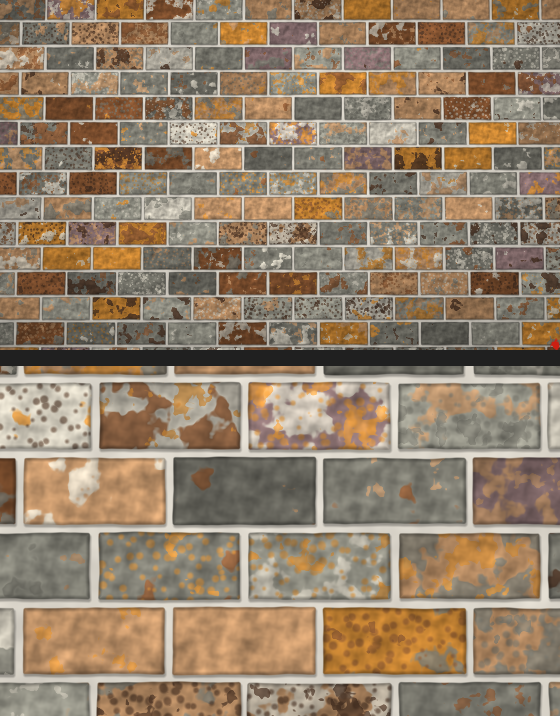
Top, the full canvas; bottom, a detail of the centre.
Give the GLSL for this texture, as a WebGL 2 fragment shader.

```glsl
#version 300 es
precision highp float;
// Running-bond wall of split slate bricks in pale mortar: about 14 rows by 11.2 columns.
// Each brick hashes its own stone, stain and wear; layered sines shape the blotches
// and relief, cellular noise the mineral flecks. Lengths are in canvas heights.
uniform vec2 u_resolution;
out vec4 fragColor;

const float ROW = 0.07145;           // row pitch
const float FIRST_JOINT = 0.0117;    // height of the lowest bed joint
const float COLUMN_LOW = 0.1447;     // column pitch at the bottom
const float COLUMN_HIGH = 0.1410;    // column pitch at the top
const float JOINT_SHIFT = 0.0375;    // head joint right of the centre line
const float HALF_JOINT = 0.0040;
const float CORNER = 0.0020;
const float EDGE_WOBBLE = 0.0011;
const float SIZE_JITTER = 0.0012;
const vec2 SHADOW_OFFSET = vec2(-0.0008, 0.0022);
const vec2 LIGHT_CENTRE = vec2(0.5, 0.62);

const vec3 MORTAR = vec3(0.81, 0.79, 0.75);
const vec3 SLATE = vec3(0.54, 0.535, 0.49);
const vec3 SHALE = vec3(0.42, 0.415, 0.38);
const vec3 ASH = vec3(0.68, 0.66, 0.61);
const vec3 TAN = vec3(0.64, 0.49, 0.35);
const vec3 RUST = vec3(0.46, 0.29, 0.17);
const vec3 OCHRE = vec3(0.69, 0.46, 0.18);
const vec3 UMBER = vec3(0.25, 0.17, 0.12);
const vec3 MAUVE = vec3(0.49, 0.40, 0.40);
const vec3 PETAL = vec3(0.80, 0.12, 0.07);
const vec3 BASES[10] = vec3[10](SLATE, SLATE, SHALE, SHALE, ASH, TAN, TAN, RUST, OCHRE, MAUVE);
const vec3 STAINS[6] = vec3[6](RUST, UMBER, OCHRE, TAN, ASH, SHALE);
const mat2 TURN = mat2(0.8, 0.6, -0.6, 0.8);

float hash(vec2 p) {
  return fract(sin(dot(p, vec2(127.1, 311.7))) * 43758.5);
}

// Layered, turned and bent sines, roughly -1 to 1
float blotch(vec2 p) {
  float sum = 0.0, amp = 0.55;
  for (int i = 0; i < 4; i++) {
    p = TURN * p * 1.75 + 1.3;
    sum += amp * sin(p.x + sin(p.y * 0.8)) * cos(p.y + sin(p.x * 0.7));
    amp *= 0.62;
  }
  return sum;
}

// Distance to the nearest scattered point
float cellular(vec2 p) {
  vec2 cell = floor(p);
  float nearest = 2.0;
  for (int y = -1; y <= 1; y++) {
    for (int x = -1; x <= 1; x++) {
      vec2 c = cell + vec2(x, y);
      nearest = min(nearest, length(c + vec2(hash(c), hash(c + 5.7)) - p));
    }
  }
  return nearest;
}

float roundBox(vec2 p, vec2 halfSize) {
  vec2 d = abs(p) - halfSize + CORNER;
  return length(max(d, 0.0)) + min(max(d.x, d.y), 0.0) - CORNER;
}

// Stone face; q is the place in the brick in row heights, id its row and column
vec3 stone(vec2 q, vec2 id) {
  vec2 s = q * 2.0 + 40.0 * vec2(hash(id), hash(id + 7.1));
  float broad = blotch(s);
  float fine = blotch(s * 2.5 + 9.0);
  float relief = broad - blotch(s + vec2(-0.10, 0.16));

  vec3 color = BASES[int(hash(id + 1.3) * 9.99)];
  vec3 stain = STAINS[int(hash(id + 2.9) * 5.99)];
  vec3 crust = STAINS[int(hash(id + 4.6) * 5.99)];
  float cover = mix(-0.15, 0.75, hash(id + 3.7));
  color = mix(color, stain, 0.85 * smoothstep(-0.10, 0.10, broad + 0.3 * fine - cover));
  color = mix(color, crust, 0.7 * smoothstep(0.0, 0.15, fine - broad - cover - 0.35));

  // Mineral flecks on some bricks
  float fleck = 1.0 - smoothstep(0.12, 0.38, cellular(s * 3.0) + 0.2 * broad);
  color = mix(color, crust, 0.6 * fleck * step(0.55, hash(id + 6.2)));
  return color * mix(0.86, 1.14, hash(id + 8.4)) * (1.0 + 0.30 * relief + 0.16 * fine);
}

void main() {
  vec2 p = gl_FragCoord.xy / u_resolution.y;
  vec2 uv = gl_FragCoord.xy / u_resolution;
  float aspect = u_resolution.x / u_resolution.y;
  float px = 1.0 / u_resolution.y;

  // Running bond, columns widening slightly downwards
  vec2 pitch = vec2(mix(COLUMN_LOW, COLUMN_HIGH, p.y), ROW);
  vec2 grid = vec2(p.x - 0.5 * aspect - JOINT_SHIFT, p.y - FIRST_JOINT) / pitch;
  grid.x -= 0.5 * mod(floor(grid.y) + 1.0, 2.0);
  vec2 id = floor(grid);
  vec2 local = (fract(grid) - 0.5) * pitch;

  // Chipped brick outline
  vec2 halfSize = 0.5 * pitch - HALF_JOINT - SIZE_JITTER * (vec2(hash(id + 9.2), hash(id + 11.5)) - 0.5);
  float wobble = EDGE_WOBBLE * blotch(p * 25.0);
  float d = roundBox(local, halfSize) + wobble;
  float shade = roundBox(local + SHADOW_OFFSET, halfSize) + wobble;

  vec3 mortar = MORTAR * (1.0 + 0.06 * blotch(p * 30.0));
  mortar *= 1.0 - 0.28 * (1.0 - smoothstep(-0.001, 0.002, shade));
  vec3 brick = stone(local / ROW, id);
  brick *= 1.0 - 0.30 * smoothstep(-0.0045, 0.0, d);
  vec3 color = mix(brick, mortar, smoothstep(-px, px, d));

  // Soft light, fading to the corners
  vec2 away = uv - LIGHT_CENTRE;
  color *= 1.08 - 0.48 * dot(away, away);

  // Red petals in the lower right corner
  float petal = length(p - vec2(aspect - 0.013, 0.014)) - 0.012 + 0.008 * blotch(p * 60.0);
  color = mix(color, PETAL, 1.0 - smoothstep(-px, px, petal));
  fragColor = vec4(color, 1.0);
}
```
